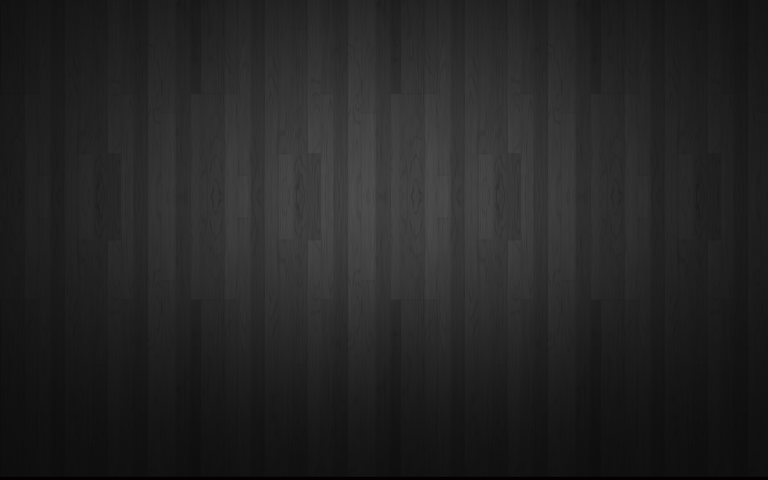
This texture is drawn by a WebGL 2 fragment shader. Its source:

```glsl
#version 300 es
precision highp float;

uniform vec2 u_resolution;
out vec4 fragColor;

// Left edge of each plank within one repeat
const float EDGES[15] = float[15](
    0.0, 0.05, 0.17, 0.235, 0.30, 0.37, 0.44, 0.51,
    0.585, 0.65, 0.715, 0.785, 0.855, 0.925, 1.0);

// Per plank: inner tone, outer tone, joint distance from the mirror line
const vec3 PLANKS[14] = vec3[14](
    vec3(0.97, 0.80, 0.215), vec3(0.94, 0.94, 0.215),
    vec3(1.05, 0.98, 0.215), vec3(1.07, 1.02, 0.045),
    vec3(0.88, 0.88, 0.6), vec3(0.99, 0.99, 0.6),
    vec3(1.06, 0.99, 0.09), vec3(0.95, 0.93, 0.35),
    vec3(0.92, 1.06, 0.09), vec3(1.04, 0.98, 0.215),
    vec3(0.90, 0.90, 0.6), vec3(1.06, 1.06, 0.6),
    vec3(1.07, 1.03, 0.175), vec3(0.90, 0.90, 0.6));

float hash(vec2 p) {
    vec3 q = fract(p.xyx * 0.1031);
    q += dot(q, q.yzx + 33.33);
    return fract((q.x + q.y) * q.z);
}

float noise(vec2 p) {
    vec2 cell = floor(p), f = fract(p);
    f = f * f * (3.0 - 2.0 * f);
    return mix(mix(hash(cell), hash(cell + vec2(1, 0)), f.x),
               mix(hash(cell + vec2(0, 1)), hash(cell + vec2(1, 1)), f.x), f.y);
}

// Thin dark line at each peak of a wave
float thinLine(float wave) {
    return smoothstep(0.35, 1.0, sin(wave));
}

// Pointed, uneven rings around a knot on the mirror line
float knotRings(vec2 p, float center, float halfWidth) {
    vec2 q = vec2(abs(p.x - center) / halfWidth, p.y * 15.0);
    float r = pow(pow(q.x, 1.4) + pow(q.y, 1.4), 0.714);
    r += 0.5 * noise(p * vec2(70.0, 45.0));
    float inside = 1.0 - smoothstep(0.7, 1.0, q.x);
    return thinLine(r * 9.0) * inside * exp(-0.5 * r);
}

void main() {
    vec2 uv = gl_FragCoord.xy / u_resolution;
    float rise = uv.y - 0.59;
    vec2 wood = vec2(fract(uv.x * 3.84 - 0.95), abs(rise));
    vec2 soft = vec2(3.84, 1.0) / u_resolution;

    // Plank tones, seams and end joints
    float tone = PLANKS[13].x;
    float seam = 0.0;
    int plank = 0;
    for (int i = 0; i < 14; i++) {
        vec3 board = PLANKS[i];
        float outer = smoothstep(-soft.y, soft.y, wood.y - board.z);
        float boardTone = mix(board.x, board.y, outer);
        tone = mix(tone, boardTone, smoothstep(EDGES[i], EDGES[i] + soft.x + 0.004, wood.x));
        seam = max(seam, 1.0 - smoothstep(0.0, soft.x + 0.002, abs(wood.x - EDGES[i])));
        if (wood.x >= EDGES[i]) plank = i;
    }
    float joint = 1.0 - smoothstep(0.0, soft.y + 0.001, abs(wood.y - PLANKS[plank].z));

    // Fibres and broken growth lines, offset on each plank
    vec2 offset = vec2(float(plank) * 17.3, float(plank) * 7.1);
    float fibre = noise(wood * vec2(110.0, 10.0) + offset) - 0.5;
    float pores = noise(wood * vec2(210.0, 55.0) + offset) - 0.5;
    float bend = noise(wood * vec2(26.0, 8.0) + offset);
    float patches = smoothstep(0.4, 0.8, noise(wood * vec2(35.0, 16.0) + offset + 5.0));
    float growth = thinLine(wood.x * 70.0 + bend * 30.0) * patches;
    float knots = knotRings(wood, 0.13, 0.038) + knotRings(wood, 0.55, 0.034)
                + 0.4 * knotRings(wood, 0.475, 0.03);

    float grain = 1.02 + 0.07 * fibre + 0.07 * pores - 0.08 * growth - 0.20 * knots;
    grain *= (1.0 - 0.04 * seam) * (1.0 - 0.06 * joint);

    // Soft light, falling off faster below than above
    float side = uv.x - 0.5;
    float fall = rise > 0.0 ? 5.0 : 7.2;
    float light = 0.052 + 0.215 * exp(-5.5 * side * side - fall * rise * rise);

    // Near-black strip along the bottom
    vec3 color = vec3(light * tone * grain);
    color = mix(vec3(0.012, 0.0, 0.008), color, smoothstep(0.005, 0.008, uv.y));
    fragColor = vec4(color, 1.0);
}
```
